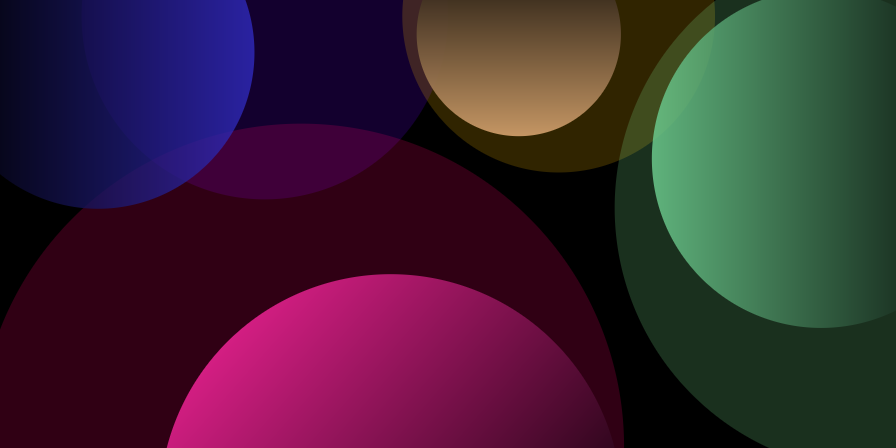
Write a Shadertoy shader that draws this background.

```glsl
// Overlapping translucent halos and gradient-shaded discs on black.

// Antialiased coverage of a disc; pixel is the size of one pixel in canvas units.
float discMask(vec2 p, vec2 center, float radius, float pixel) {
    return clamp(0.5 - (length(p - center) - radius) / pixel, 0.0, 1.0);
}

// Flat, faint disc laid over the base colour.
vec3 addHalo(vec3 base, vec2 p, vec2 center, float radius, vec3 tint, float pixel) {
    const float HALO_OPACITY = 0.2;
    return mix(base, tint, HALO_OPACITY * discMask(p, center, radius, pixel));
}

// Disc that fades from its tint to black along the unit vector fadeDir.
vec3 addShadedDisc(vec3 base, vec2 p, vec2 center, float radius, vec3 tint,
                   vec2 fadeDir, float opacity, float pixel) {
    float fade = 0.5 + 0.5 * dot(p - center, fadeDir) / radius;
    vec3 shade = tint * clamp(1.0 - fade, 0.0, 1.0);
    return mix(base, shade, opacity * discMask(p, center, radius, pixel));
}

void mainImage(out vec4 fragColor, in vec2 fragCoord) {
    // Canvas height is one unit.
    float pixel = 1.0 / iResolution.y;
    vec2 p = fragCoord * pixel;

    const vec3 INDIGO = vec3(0.37, 0.0, 0.90);
    const vec3 CRIMSON = vec3(0.94, 0.0, 0.40);
    const vec3 OLIVE = vec3(0.94, 0.70, 0.0);
    const vec3 FOREST = vec3(0.50, 0.94, 0.59);
    const vec3 BLUE = vec3(0.19, 0.17, 0.76);
    const vec3 MAGENTA = vec3(0.90, 0.13, 0.56);
    const vec3 TAN = vec3(0.80, 0.61, 0.41);
    const vec3 MINT = vec3(0.42, 0.79, 0.55);

    vec3 color = vec3(0.0);

    // Halos
    color = addHalo(color, p, vec2(0.591, 0.964), 0.409, INDIGO, pixel);
    color = addHalo(color, p, vec2(0.672, 0.003), 0.721, CRIMSON, pixel);
    color = addHalo(color, p, vec2(1.247, 0.964), 0.349, OLIVE, pixel);
    color = addHalo(color, p, vec2(1.961, 0.536), 0.589, FOREST, pixel);

    // Shaded discs
    color = addShadedDisc(color, p, vec2(0.219, 0.883), 0.349, BLUE,
                          vec2(-1.0, 0.0), 0.78, pixel);
    color = addShadedDisc(color, p, vec2(0.872, -0.128), 0.516, MAGENTA,
                          vec2(0.75, -0.66), 0.90, pixel);
    color = addShadedDisc(color, p, vec2(1.158, 0.924), 0.228, TAN,
                          vec2(0.0, 1.0), 0.95, pixel);
    color = addShadedDisc(color, p, vec2(1.833, 0.646), 0.378, MINT,
                          vec2(1.0, 0.0), 0.85, pixel);

    fragColor = vec4(color, 1.0);
}
```
